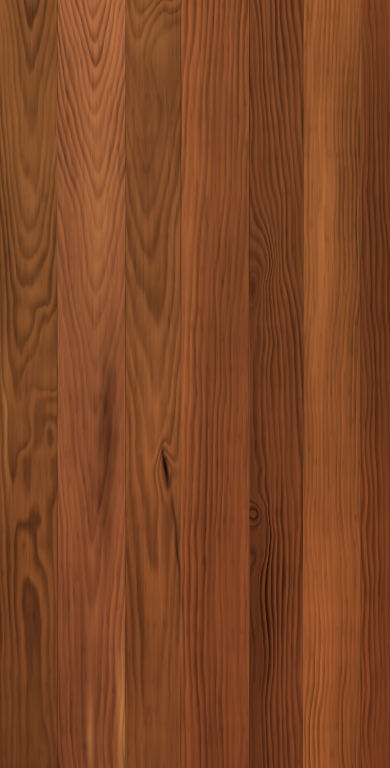
Reproduce this texture procedurally as a Shadertoy shader.

```glsl
// Seven upright walnut boards of uneven width, each with its own tint.
// Growth rings are contours of a tapered cone cut lengthwise, bent by noise
// and by a few eyes; fibres, pores, sapwood and a crack lie on top.

float hash(vec2 p) {
    p = fract(p * vec2(0.1031, 0.1137));
    p += dot(p, p.yx + 33.33);
    return fract((p.x + p.y) * p.x * 17.3);
}

float noise(vec2 p) {
    vec2 i = floor(p), f = fract(p);
    f = f * f * (3.0 - 2.0 * f);
    return mix(mix(hash(i), hash(i + vec2(1, 0)), f.x),
               mix(hash(i + vec2(0, 1)), hash(i + vec2(1, 1)), f.x), f.y);
}

float fbm(vec2 p) {
    float sum = 0.0, amp = 0.5;
    for (int i = 0; i < 4; i++) {
        sum += amp * noise(p);
        p = p * 2.03 + 19.7;
        amp *= 0.5;
    }
    return sum;
}

// Soft elliptical spot, 1 at its centre
float spot(vec2 p, vec2 centre, vec2 radius) {
    vec2 q = (p - centre) / radius;
    return exp(-dot(q, q));
}

// Board borders, as shares of the width
const float edges[8] = float[8](-0.02, 0.147, 0.322, 0.464, 0.639, 0.778, 0.925, 1.03);

// Per board: pith position across it, pith depth, taper, rings per unit
const vec4 grain[7] = vec4[7](
    vec4(0.6, 0.04, 0.05, 80), vec4(0.55, 0.02, 0.13, 68), vec4(0.45, 0.04, 0.09, 62),
    vec4(-0.5, 0.02, 0.03, 62), vec4(1.3, 0.03, 0.05, 72), vec4(-0.8, 0.02, 0.01, 85),
    vec4(1.6, 0.02, 0.02, 80));

const vec3 tints[7] = vec3[7](
    vec3(0.49, 0.295, 0.155), vec3(0.57, 0.335, 0.20), vec3(0.53, 0.315, 0.17),
    vec3(0.535, 0.30, 0.165), vec3(0.455, 0.25, 0.135), vec3(0.575, 0.335, 0.175),
    vec3(0.465, 0.25, 0.13));

// Eyes in the grain: centre, radii
const vec4 eyes[5] = vec4[5](
    vec4(0.09, 0.88, 0.045, 0.36), vec4(0.67, 0.64, 0.03, 0.08),
    vec4(0.665, 1.27, 0.03, 0.16), vec4(0.42, 0.77, 0.018, 0.09),
    vec4(0.41, 1.86, 0.04, 0.13));

void mainImage(out vec4 fragColor, in vec2 fragCoord) {
    vec2 p = fragCoord / iResolution.xy * vec2(1.0, 1.97);

    // Board under this point
    int id = 0;
    for (int i = 1; i < 7; i++) if (p.x > edges[i]) id = i;
    float left = edges[id], right = edges[id + 1];
    vec4 g = grain[id];
    vec2 q = p + float(id) * vec2(13.7, 7.3);

    // Ring field: bent cone, with eyes kept inside their own board
    float u = p.x - mix(left, right, g.x);
    u += 0.05 * (fbm(q * vec2(5.0, 1.6)) - 0.5) + 0.008 * (noise(q * vec2(9.0, 8.0)) - 0.5);
    float field = sqrt(u * u + g.y * g.y) - 0.5 * g.z * p.y * p.y;
    field += 0.018 * (fbm(q * vec2(22.0, 4.0)) - 0.5);
    vec2 bent = p + vec2(0.03, 0.08) * (vec2(noise(q * 14.0), noise(q * 11.0 + 5.0)) - 0.5);
    for (int i = 0; i < 5; i++)
        if (eyes[i].x > left && eyes[i].x < right)
            field += 0.045 * spot(bent, eyes[i].xy, eyes[i].zw);

    // Rings darken slowly, then end softly; each has its own strength
    float ring = field * g.w;
    float phase = fract(ring);
    float late = smoothstep(0.1, 0.75, phase) * (1.0 - smoothstep(0.75, 1.0, phase));
    late *= 0.1 + 1.1 * noise(vec2(ring * 0.6, float(id) * 5.0 + p.y * 1.5));
    late *= 0.4 + 1.1 * noise(q * vec2(12.0, 3.0) + 8.0);
    float broad = noise(vec2(ring * 0.23, float(id) * 9.0 + 3.0));
    float fine = noise(vec2(ring * 3.1, float(id) * 3.0 + p.y * 2.0)) - 0.5;

    // Fibres, pores and cloudy sheen
    float fibre = noise(q * vec2(210.0, 7.0)) - 0.5;
    float pore = smoothstep(0.7, 0.95, noise(q * vec2(190.0, 28.0)));
    float sheen = fbm(q * vec2(7.0, 2.2)) - 0.47;
    float figure = noise(q * vec2(10.0, 38.0)) - 0.5;

    float shade = 1.03 - 0.27 * late - 0.22 * (broad - 0.4) + 0.09 * fine;
    shade += 0.11 * fibre - 0.07 * pore + 0.32 * sheen + 0.03 * figure;
    shade *= 0.93 + 0.06 * p.y;
    if (id == 1) shade += 0.06 * (p.y - 1.0) - 0.28 * spot(bent, vec2(0.275, 0.82), vec2(0.022, 0.3));
    if (id == 4) shade -= 0.14 * late + 0.12 * (broad - 0.5);
    vec3 col = tints[id] * pow(vec3(max(shade, 0.25)), vec3(0.95, 1.05, 1.08));
    col = mix(col, col * vec3(1.02, 0.95, 0.93), 1.0 - smoothstep(0.3, 1.4, p.y));

    // Pale sapwood near the lower end and a glow in the upper arches
    float sap = 0.0;
    if (id == 1) sap = spot(p, vec2(0.312, 0.12), vec2(0.012, 0.2))
                     + 0.8 * spot(p, vec2(0.232, 0.08), vec2(0.009, 0.11))
                     + 0.35 * spot(p, vec2(0.255, 1.4), vec2(0.03, 0.3));
    if (id == 0) sap = 0.5 * spot(p, vec2(0.015, 0.9), vec2(0.012, 0.2));
    if (id == 2) sap = 0.35 * spot(p, vec2(0.40, 1.88), vec2(0.04, 0.06));
    col = mix(col, vec3(0.78, 0.53, 0.29), sap * (0.7 - 0.4 * late));

    // Slanted black crack with a faint tail
    float bend = 0.012 * (noise(vec2(p.y * 16.0, 4.0)) - 0.5) - 0.10 * (p.y - 0.77);
    float crack = spot(p, vec2(0.425 + bend, 0.77), vec2(0.005, 0.045))
                + 0.5 * spot(p, vec2(0.433 + bend, 0.58), vec2(0.004, 0.13));
    col = mix(col, vec3(0.07, 0.035, 0.02), min(crack, 1.0));

    // Seams: mostly dark, pale in places
    float seam = 1.0 - smoothstep(0.0005, 0.003, min(p.x - left, right - p.x));
    float pale = smoothstep(0.6, 0.8, noise(vec2(p.y * 2.0, floor(p.x * 40.0 + 0.5))));
    col = mix(col, mix(col * 0.68, vec3(0.66, 0.41, 0.25), 0.6 * pale), 0.6 * seam);

    fragColor = vec4(col, 1.0);
}
```
